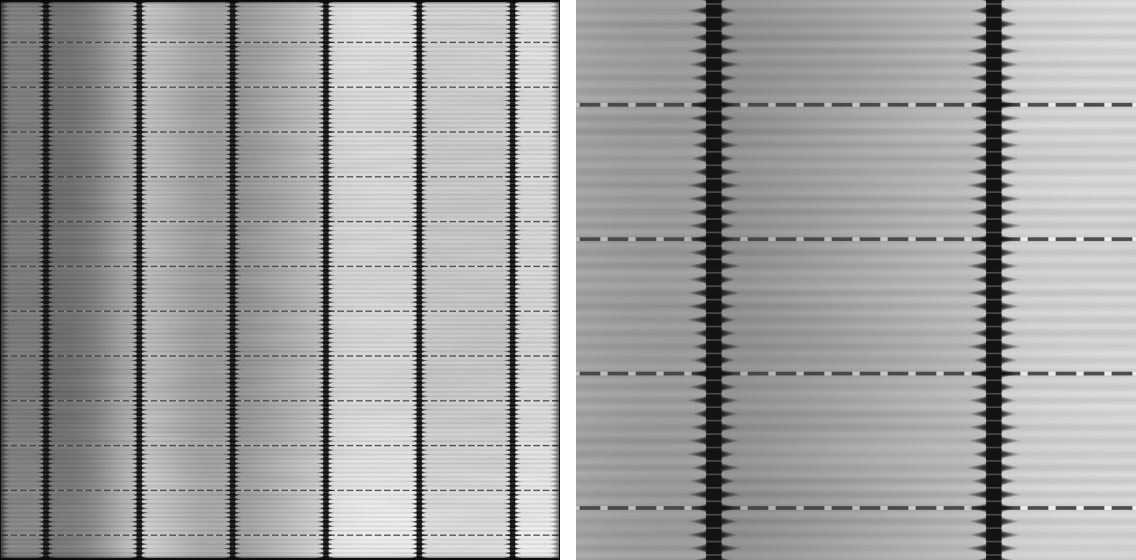
Left: the whole. Right: its middle third, enlarged.
Give the GLSL for this pattern, as a Shadertoy shader.

```glsl
// Brushed metal slats: fine horizontal ribs, six dark vertical seams with
// feathered teeth, and rows of stitched dashes under a broad soft sheen.
// Everything is a periodic distance in canvas units, shaded in greys.

const float SEAMS = 6.0;             // seams across the canvas
const float SEAM_SHIFT = -0.0013;
const float SEAM_HALF = 0.0046;      // half width of the solid seam
const float TOOTH_REACH = 0.0135;    // longest tooth beyond the seam
const float ROW_PITCH = 0.08;        // distance between stitched rows
const float ROW_START = 0.0443;
const float RIBS_PER_ROW = 10.0;
const float DASHES = 60.0;           // dashes across the canvas
const float DASH_FILL = 0.74;
const float STITCH_HALF = 0.0011;
const float RIB_DEPTH = 0.055;
const float PANEL_CONTRAST = 0.028;
const float WEAR = 0.035;
const float SEAM_GREY = 0.075;
const float RUNG_GREY = 0.36;
const float TAU = 6.2831853;

float hash(vec2 p) {
    p = fract(p * vec2(0.1031, 0.1137));
    p += dot(p, p.yx + 33.33);
    return fract((p.x + p.y) * p.x * 17.0);
}

vec2 gradientAt(vec2 cell) {
    float angle = TAU * hash(cell + 7.0);
    return vec2(cos(angle), sin(angle));
}

float gradientNoise(vec2 p) {
    vec2 i = floor(p), f = fract(p);
    vec2 u = f * f * f * (f * (f * 6.0 - 15.0) + 10.0);
    vec2 e = vec2(0.0, 1.0);
    float low = mix(dot(gradientAt(i), f),
                    dot(gradientAt(i + e.yx), f - e.yx), u.x);
    float high = mix(dot(gradientAt(i + e.xy), f - e.xy),
                     dot(gradientAt(i + e.yy), f - e.yy), u.x);
    return mix(low, high, u.y);
}

// Filled band of the given half width, smoothed over one pixel.
float band(float dist, float halfWidth, float aa) {
    return 1.0 - smoothstep(halfWidth - aa, halfWidth + aa, dist);
}

// Broad light across the sheet, with a local highlight at the second seam.
float sheen(vec2 uv) {
    float ramp = mix(0.47, 0.83, smoothstep(0.26, 0.66, uv.x));
    float offset = uv.x - 0.25;
    float width = offset < 0.0 ? 0.075 : 0.105;
    float highlight = 0.25 * exp(-offset * offset / (width * width));
    float vertical = 0.96 + 0.10 * smoothstep(0.35, 0.0, uv.y)
                   + 0.04 * smoothstep(0.6, 1.0, uv.y);
    return (ramp + highlight) * vertical;
}

void mainImage(out vec4 fragColor, in vec2 fragCoord) {
    vec2 uv = fragCoord / iResolution.xy;
    float aa = 0.7 / min(iResolution.x, iResolution.y);

    // Seam and rib coordinates
    float seamCoord = (uv.x - SEAM_SHIFT) * SEAMS;
    float seamDist = abs(fract(seamCoord) - 0.5) / SEAMS;
    float panel = floor(seamCoord + 0.5);
    float rowCoord = (uv.y - ROW_START) / ROW_PITCH;
    float ribCoord = rowCoord * RIBS_PER_ROW;
    float ribId = floor(ribCoord + 0.5);
    float groove = 0.5 + 0.5 * cos(TAU * ribCoord);

    // Panels, ribs and brushed wear
    float grey = sheen(uv);
    grey += PANEL_CONTRAST * (1.0 - 2.0 * mod(panel, 2.0));
    float ribVariation = 0.7 + 0.6 * hash(vec2(ribId + 20.0, panel + 3.0));
    grey += RIB_DEPTH * ribVariation * (0.4 - groove) * (0.35 + grey);
    grey += WEAR * gradientNoise(vec2(uv.x * 5.0, uv.y * 55.0));

    // Stitched rows: dark dashes with bright gaps
    float rowDist = abs(fract(rowCoord + 0.5) - 0.5) * ROW_PITCH;
    float stitch = band(rowDist, STITCH_HALF, aa);
    float dashDist = abs(fract(uv.x * DASHES) - 0.5) / DASHES;
    float dash = band(dashDist, 0.5 * DASH_FILL / DASHES, aa);
    float stitchGrey = mix(min(grey + 0.17, 1.0), 0.25, dash);
    grey = mix(grey, stitchGrey, 0.9 * stitch);

    // Feathered teeth in the grooves beside each seam
    float reach = TOOTH_REACH * (0.65 + 0.35 * hash(vec2(ribId + 50.0, panel)));
    float toothTip = SEAM_HALF + reach * groove * groove;
    float tooth = 1.0 - smoothstep(SEAM_HALF * 0.8, toothTip + aa, seamDist);
    grey *= 1.0 - 0.8 * tooth * (0.3 + 0.7 * groove);

    // Solid seam crossed by a thin rung on every rib
    float ribPitch = ROW_PITCH / RIBS_PER_ROW;
    float rungDist = abs(fract(ribCoord) - 0.5) * ribPitch;
    float rung = band(rungDist, 0.0005, aa);
    float seamGrey = mix(SEAM_GREY, RUNG_GREY, 0.75 * rung);
    grey = mix(grey, seamGrey, band(seamDist, SEAM_HALF, aa));

    // Soft side shading, side teeth and black border
    float sideDist = min(uv.x, 1.0 - uv.x);
    float sideReach = 0.012 + 0.010 * groove;
    grey *= mix(0.5, 1.0, smoothstep(0.0, sideReach, sideDist));
    float endDist = min(uv.y, 1.0 - uv.y);
    grey *= mix(0.65, 1.0, smoothstep(0.002, 0.010, endDist));
    float borderDist = min(sideDist - 0.0018, endDist - 0.0036);
    grey = mix(0.04, grey, smoothstep(-aa, aa, borderDist));

    fragColor = vec4(vec3(clamp(grey, 0.0, 1.0)), 1.0);
}
```
